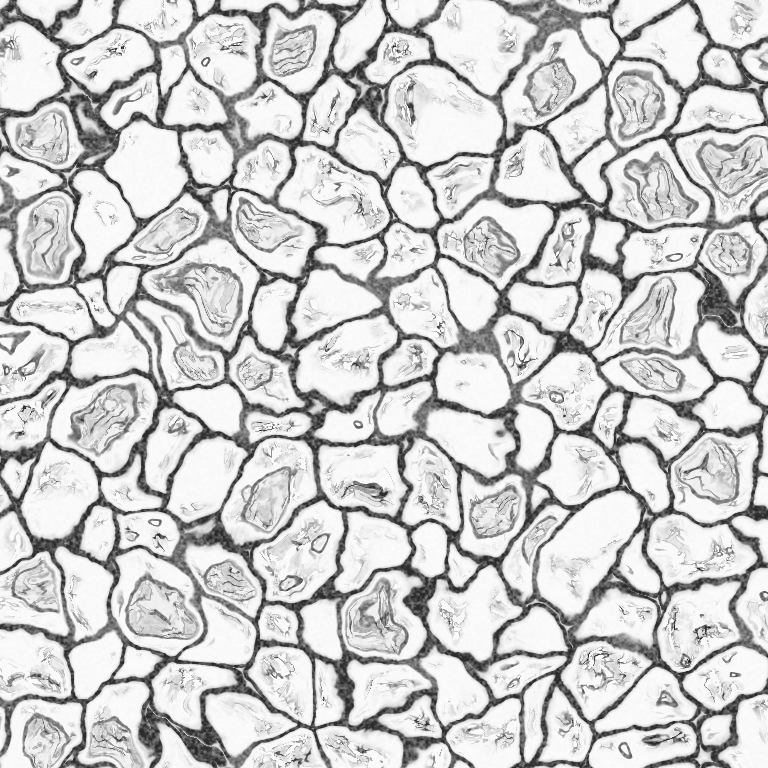
A three.js fragment shader for this pattern:

```glsl
varying vec2 vUv;

float hash(vec2 p) {
  vec3 q = fract(p.xyx * vec3(0.1031, 0.1030, 0.0973));
  q += dot(q, q.yzx + 33.33);
  return fract((q.x + q.y) * q.z);
}

float noise(vec2 p) {
  vec2 i = floor(p), f = fract(p);
  f = f * f * (3.0 - 2.0 * f);
  return mix(mix(hash(i), hash(i + vec2(1.0, 0.0)), f.x),
             mix(hash(i + vec2(0.0, 1.0)), hash(i + 1.0), f.x), f.y);
}

float fbm(vec2 p) {
  float sum = 0.0, amp = 0.54;
  for (int i = 0; i < 3; i++) {
    sum += amp * noise(p);
    p = mat2(0.8, 0.6, -0.6, 0.8) * p * 2.1 + 17.3;
    amp *= 0.5;
  }
  return sum;
}

vec2 warp(vec2 p) {
  return vec2(noise(p + 31.0), noise(p + 87.0)) - 0.5;
}

// Cell centre in xy, size weight in z
vec3 site(vec2 c) {
  vec2 jitter = vec2(hash(c + 50.0), hash(c + 171.0)) - 0.5;
  float size = hash(c + 293.0);
  return vec3(c + 0.5 + 0.85 * jitter, 0.65 * size * size);
}

float stroke(float d, float width) {
  return 1.0 - smoothstep(width * 0.3, width, abs(d));
}

// Scattered small round vesicles
float vesicles(vec2 p) {
  p *= 2.4;
  vec2 c = floor(p);
  float h = hash(c + 411.0);
  vec2 offset = 0.3 * (vec2(hash(c + 433.0), hash(c + 457.0)) - 0.5);
  float d = length(fract(p) - 0.5 - offset) - mix(0.13, 0.3, hash(c + 479.0));
  return step(0.83, h) * stroke(d + 0.12 * (noise(p * 4.0) - 0.5), 0.085);
}

void main() {
  vec2 p = vUv * 12.3 + 40.0;
  p += 0.6 * warp(p * 0.9) + 0.3 * warp(p * 2.3) + 0.08 * warp(p * 6.0);
  p += 0.025 * warp(p * 17.0);
  vec2 base = floor(p);

  // Nearest weighted cell
  float nearest = 1e3;
  vec2 id = base;
  vec3 own = vec3(0.0);
  for (int y = -2; y <= 2; y++)
    for (int x = -2; x <= 2; x++) {
      vec2 c = base + vec2(float(x), float(y));
      vec3 s = site(c);
      float d = dot(p - s.xy, p - s.xy) - s.z;
      if (d < nearest) { nearest = d; id = c; own = s; }
    }

  // Distance to the cell border, corners rounded by a varying amount
  float sharpness = mix(13.0, 30.0, smoothstep(0.25, 0.6, noise(p * 0.8 + 70.0)));
  float sum = 1e-6;
  for (int y = -2; y <= 2; y++)
    for (int x = -2; x <= 2; x++) {
      vec2 c = base + vec2(float(x), float(y));
      vec3 s = site(c);
      float d = dot(p - s.xy, p - s.xy) - s.z;
      float gap = max(length(s.xy - own.xy), 0.25);
      if (distance(c, id) > 0.5) sum += exp(-sharpness * (d - nearest) / (2.0 * gap));
    }
  float border = -log(sum) / sharpness;

  // Membrane with a fuzzy skirt and smeared stretches
  float smear = smoothstep(0.6, 0.9, noise(p * 1.3 + 9.0));
  float membrane = stroke(border - 0.006, 0.057 + 0.03 * smear);
  membrane *= 0.93 - 0.25 * smear;
  float skirt = 0.3 * (1.0 - smoothstep(0.0, 0.11, abs(border)));
  float gapTone = 0.25 * smear * (1.0 - smoothstep(-0.05, 0.02, border));

  // Broken filaments and speckled haze inside the cells
  float inside = smoothstep(0.09, 0.22, border);
  float busy = hash(id + 519.0);
  float patches = smoothstep(0.58 - 0.34 * busy, 0.9 - 0.25 * busy, noise(p * 2.8 + 5.0));
  float field = fbm(p * 5.0);
  float fine = fbm(p * 10.0 + 60.0);
  float filament = stroke(field - 0.48, 0.06) * smoothstep(0.3, 0.6, noise(p * 8.0));
  float web = stroke(fine - 0.47, 0.08) * smoothstep(0.25, 0.7, noise(p * 5.0 + 44.0));
  float haze = 0.2 * smoothstep(0.4, 0.75, fine);
  float content = patches * (filament * (0.35 + 0.45 * busy) + 0.42 * web + haze);
  content = max(content, 0.7 * vesicles(p) * step(0.5, busy));

  // Oval organelles with folded interiors in a few of the larger cells
  if (hash(id + 293.0) > 0.66 && hash(id + 607.0) > 0.7) {
    float a = 6.28 * hash(id + 631.0);
    vec2 e = mat2(cos(a), sin(a), -sin(a), cos(a)) * (p - own.xy);
    float oval = 0.37 * (1.0 - length(e / vec2(0.48, 0.36)));
    oval = min(oval, border - 0.15) + 0.05 * (noise(p * 5.0) - 0.5);
    float body = smoothstep(0.0, 0.05, oval);
    float folds = smoothstep(0.45, 1.0, sin(e.y * 42.0 + 13.0 * field));
    folds *= smoothstep(0.3, 0.65, noise(p * 6.0 + 23.0));
    float organelle = 0.05 + 0.5 * folds + 0.3 * web + haze;
    content = mix(content * 0.7, organelle, body);
    content = max(content, 0.65 * stroke(oval, 0.045));
  }

  // Pencil-like grain over the ink
  float grain = 0.6 * noise(vUv * 270.0) + 0.4 * noise(vUv * 480.0 + 13.0);
  float ink = max(max(membrane, skirt), max(gapTone, content * inside));
  ink *= 0.58 + 0.72 * grain;
  float tone = 0.99 - 0.025 * grain - 0.8 * min(ink, 1.0);
  gl_FragColor = vec4(vec3(tone), 1.0);
}
```
